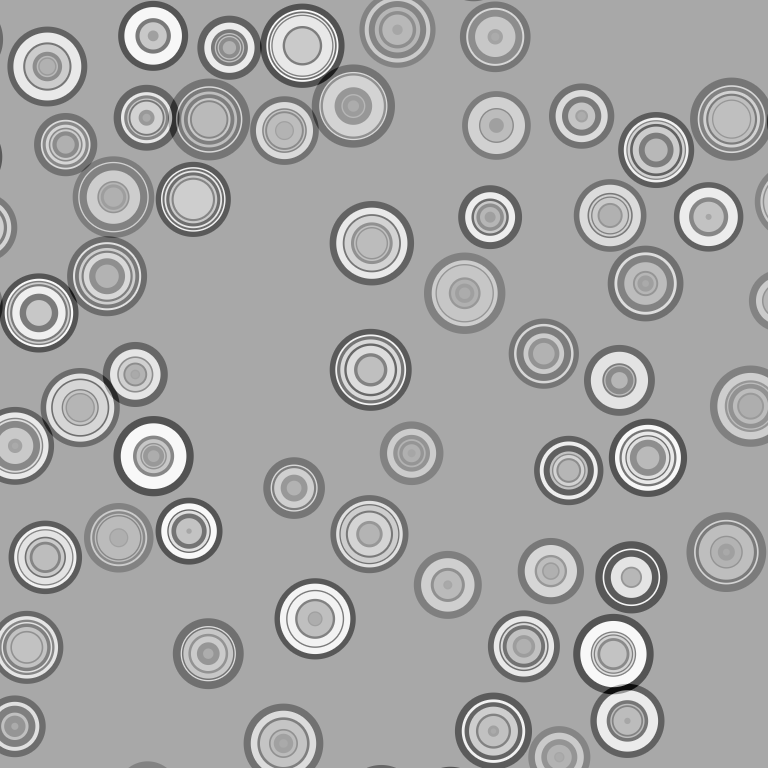
A Shadertoy shader for this pattern:

```glsl
// Scattered discs of concentric grey rings on a plain grey ground.
// Each grid cell may hold one jittered disc, nudged away from its neighbours;
// ring tones are signed offsets that add up, so overlapping rims turn black.

const float GRID_CELLS = 9.0;      // cells along the canvas height
const float DISC_SHARE = 0.76;     // fraction of cells holding a disc
const float JITTER = 0.76;         // spread of centres inside a cell
const float SPACING = 0.94;        // preferred distance between centres
const float GROUND_GREY = 0.66;
const int RING_COUNT = 8;

float hash(vec2 cell, float seed) {
    return fract(sin(dot(cell, vec2(127.1, 311.7)) + seed * 74.7) * 43758.5453);
}

bool hasDisc(vec2 cell) {
    return hash(cell, 1.0) < DISC_SHARE;
}

vec2 jitteredCentre(vec2 cell) {
    vec2 offset = vec2(hash(cell, 2.0), hash(cell, 3.0)) - 0.5;
    return cell + 0.5 + JITTER * offset;
}

// Centre after one relaxation step against the neighbouring discs
vec2 relaxedCentre(vec2 cell) {
    vec2 centre = jitteredCentre(cell);
    vec2 push = vec2(0.0);
    for (int y = -1; y <= 1; y++) {
        for (int x = -1; x <= 1; x++) {
            vec2 other = cell + vec2(x, y);
            if ((x == 0 && y == 0) || !hasDisc(other)) continue;
            vec2 away = centre - jitteredCentre(other);
            float gap = max(length(away), 0.001);
            push += 0.5 * max(SPACING - gap, 0.0) * away / gap;
        }
    }
    return clamp(centre + push, cell - 0.48, cell + 1.48);
}

// Antialiased coverage of a circle of the given radius
float circle(float dist, float radius, float pixel) {
    return clamp((radius - dist) / pixel + 0.5, 0.0, 1.0);
}

// Width of a ring: a firm rim, then broad light and narrower dark bands
float ringWidth(vec2 cell, int ring) {
    float h = hash(cell, 20.0 + float(ring));
    if (ring == 0) return mix(0.062, 0.092, h);
    float widest = (ring % 2 == 1) ? 0.15 : 0.085;
    return mix(0.015, widest, h * h);
}

// Signed tone of a ring: alternating, and paler towards the core
float ringTone(vec2 cell, int ring, float relativeRadius) {
    float side = (ring % 2 == 1) ? 0.94 : -1.0;
    if (ring < 2) return side;
    float strength = mix(0.45, 1.0, hash(cell, 40.0 + float(ring)));
    return side * strength * smoothstep(0.0, 0.75, relativeRadius);
}

// Sum of nested circles, each replacing the tone of the one around it
float discTone(vec2 cell, float dist, float radius, float pixel) {
    float tone = 0.0;
    float previous = 0.0;
    float edge = radius;
    for (int ring = 0; ring < RING_COUNT; ring++) {
        if (edge < 0.03) break;
        float level = ringTone(cell, ring, edge / radius);
        tone += (level - previous) * circle(dist, edge, pixel);
        previous = level;
        edge -= ringWidth(cell, ring);
    }
    return tone;
}

void mainImage(out vec4 fragColor, in vec2 fragCoord) {
    float pixel = GRID_CELLS / iResolution.y;
    vec2 p = fragCoord * pixel;
    vec2 home = floor(p);

    // Add the discs of all cells that can reach this point
    float grey = GROUND_GREY;
    for (int y = -1; y <= 1; y++) {
        for (int x = -1; x <= 1; x++) {
            vec2 cell = home + vec2(x, y);
            if (!hasDisc(cell)) continue;
            float radius = mix(0.36, 0.495, hash(cell, 4.0));
            float contrast = mix(0.14, 0.34, hash(cell, 5.0));
            float dist = length(p - relaxedCentre(cell));
            if (dist > radius + pixel) continue;
            grey += contrast * discTone(cell, dist, radius, pixel);
        }
    }
    fragColor = vec4(vec3(clamp(grey, 0.0, 1.0)), 1.0);
}
```
